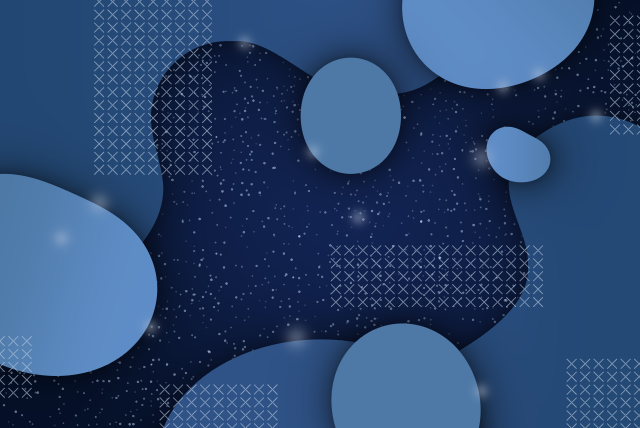
This background is drawn by a Shadertoy shader. Its source:

```glsl
vec2 hash2(vec2 p) {
    vec3 q = fract(vec3(p.xyx) * vec3(0.1031, 0.1030, 0.0973));
    q += dot(q, q.yzx + 33.33);
    return fract((q.xx + q.yz) * q.zy);
}

float gradientNoise(vec2 p) {
    vec2 i = floor(p), f = fract(p);
    vec2 u = f * f * f * (f * (f * 6.0 - 15.0) + 10.0);
    vec2 e = vec2(0.0, 1.0);
    float a = dot(hash2(i) - 0.5, f);
    float b = dot(hash2(i + e.yx) - 0.5, f - e.yx);
    float c = dot(hash2(i + e.xy) - 0.5, f - e.xy);
    float d = dot(hash2(i + e.yy) - 0.5, f - e.yy);
    return mix(mix(a, b, u.x), mix(c, d, u.x), u.y);
}

// Intersection of two half spaces with a circular corner
float roundMax(float a, float b, float r) {
    vec2 q = vec2(a, b) + r;
    return length(max(q, 0.0)) + min(max(q.x, q.y), 0.0) - r;
}

float ellipse(vec2 p, vec2 radii) {
    float k = length(p / radii);
    return k * (k - 1.0) / max(length(p / (radii * radii)), 1e-4);
}

// Circle bent by an oval and a triangular wave; each wave is (size, angle)
float blob(vec2 p, float radius, vec2 oval, vec2 egg) {
    float angle = atan(p.y, p.x);
    return length(p) - radius - oval.x * cos(2.0 * (angle - oval.y))
                              - egg.x * cos(3.0 * (angle - egg.y));
}

// Soft shadow, then the filled shape
vec3 layer(vec3 base, float d, vec3 fill, float shade) {
    base *= 1.0 - shade * exp(-max(d, 0.0) / 0.035);
    return mix(base, fill, clamp(0.5 - d * iResolution.y, 0.0, 1.0));
}

// Grid of thin diagonal crosses; first is the centre of the top left one
float crosses(vec2 p, vec2 first, vec2 count, vec2 pitch) {
    vec2 q = (p - first) * vec2(1.0, -1.0);
    vec2 d = abs(q - pitch * clamp(round(q / pitch), vec2(0.0), count - 1.0));
    float line = max(abs(d.x - d.y) * 0.707 - 0.001, max(d.x, d.y) - 0.0115);
    return clamp(0.5 - line * iResolution.y, 0.0, 1.0);
}

float stars(vec2 p) {
    float sum = 0.0;
    for (int i = 0; i < 3; i++) {
        vec2 g = p * (30.0 + 11.0 * float(i)) + 17.0 * float(i);
        vec2 id = floor(g), rnd = hash2(id);
        float cluster = 0.32 + 0.9 * gradientNoise(id * 0.15);
        float size = 0.0007 + 0.0012 * rnd.y * rnd.y;
        float d = length(g - id - 0.2 - 0.6 * hash2(id + 51.0)) / (30.0 + 11.0 * float(i));
        float dot_ = 1.0 - smoothstep(size, size + 1.0 / iResolution.y, d);
        sum += dot_ * step(rnd.x, cluster) * (0.2 + 0.45 * rnd.y);
    }
    return min(sum, 1.0);
}

void mainImage(out vec4 fragColor, in vec2 fragCoord) {
    vec2 p = fragCoord / iResolution.y;
    p.x += 0.75 - 0.5 * iResolution.x / iResolution.y;

    // Night sky
    float far = length((p - vec2(0.82, 0.52)) * vec2(0.85, 1.0));
    vec3 col = mix(vec3(0.07, 0.14, 0.325), vec3(0.02, 0.065, 0.16), smoothstep(0.0, 0.8, far));
    col = mix(col, vec3(0.6, 0.7, 0.83), stars(p));

    // Upper left wave
    float drop = max(0.561 - p.y, 0.0), rise = max(p.x - 0.918, 0.0);
    float side = 0.384 - 0.029 * smoothstep(0.555, 0.727, p.y) - 3.0 * drop * drop;
    float rim = 0.904 - 0.123 * smoothstep(0.557, 0.84, p.x) + 3.4 * rise * rise;
    vec3 wave = mix(vec3(0.135, 0.28, 0.45), vec3(0.18, 0.32, 0.53), smoothstep(0.0, 0.95, p.x));
    col = layer(col, -roundMax(side - p.x, p.y - rim, 0.18), wave, 0.3);

    // Right wave
    drop = max(0.371 - p.y, 0.0);
    side = 1.236 - 0.045 * smoothstep(0.385, 0.57, p.y) - 4.45 * drop * drop;
    rim = 0.73 - 2.56 * (p.x - 1.396) * (p.x - 1.396);
    wave = mix(vec3(0.16, 0.3, 0.49), vec3(0.14, 0.285, 0.46), smoothstep(1.1, 1.4, p.x));
    col = layer(col, roundMax(side - p.x, p.y - rim, 0.05), wave, 0.3);

    // Bottom wave
    col = layer(col, ellipse(p - vec2(0.752, -0.086), vec2(0.385, 0.293)), vec3(0.185, 0.325, 0.53), 0.3);

    // Floating blobs
    vec3 steel = vec3(0.305, 0.475, 0.655), sky = vec3(0.37, 0.55, 0.775);
    vec2 q = p - vec2(0.088, 0.355);
    col = layer(col, blob(q, 0.251, vec2(0.034, -0.42), vec2(0.006, 0.1)),
                mix(steel, sky, smoothstep(-0.15, 0.25, q.x - 0.3 * q.y)), 0.4);
    q = p - vec2(1.164, 1.0);
    col = layer(col, blob(q, 0.216, vec2(0.0107, 0.35), vec2(0.003, 4.05)),
                mix(sky, steel, smoothstep(-0.2, 0.45, q.x + q.y)), 0.4);
    col = layer(col, blob(p - vec2(0.822, 0.7295), 0.1265, vec2(0.0093, 1.57), vec2(0.0)), steel, 0.4);
    q = p - vec2(1.211, 0.637);
    col = layer(col, blob(q, 0.068, vec2(0.0092, -0.47), vec2(0.003, 0.0)),
                mix(sky, steel, smoothstep(-0.06, 0.13, q.x)), 0.4);
    col = layer(col, blob(p - vec2(0.951, 0.053), 0.1825, vec2(0.0098, 1.83), vec2(0.0)), steel, 0.4);

    // Cross patterns
    vec2 pitch = vec2(0.0315, 0.0302);
    float marks = crosses(p, vec2(0.234, 0.996), vec2(9.0, 14.0), pitch);
    marks = max(marks, crosses(p, vec2(0.787, 0.415), vec2(16.0, 5.0), pitch));
    marks = max(marks, crosses(p, vec2(0.387, 0.09), vec2(9.0, 5.0), pitch));
    marks = max(marks, crosses(p, vec2(1.338, 0.15), vec2(9.0, 7.0), pitch));
    marks = max(marks, crosses(p, vec2(0.002, 0.203), vec2(3.0, 5.0), pitch));
    marks = max(marks, crosses(p, vec2(1.439, 0.952), vec2(4.0, 9.0), vec2(0.0315, 0.0318)));
    col = mix(col, vec3(0.72, 0.79, 0.87), 0.65 * marks);

    // Soft lights: position and radius
    vec3 lights[12] = vec3[](
        vec3(0.574, 0.9, 0.018), vec3(0.734, 0.645, 0.018), vec3(0.84, 0.492, 0.018),
        vec3(0.234, 0.525, 0.024), vec3(0.146, 0.443, 0.02), vec3(0.354, 0.236, 0.018),
        vec3(0.695, 0.211, 0.026), vec3(1.127, 0.086, 0.018), vec3(1.129, 0.631, 0.026),
        vec3(1.178, 0.797, 0.018), vec3(1.262, 0.826, 0.018), vec3(1.395, 0.729, 0.018));
    for (int i = 0; i < 12; i++) {
        vec2 d = (p - lights[i].xy) / lights[i].z;
        col = mix(col, vec3(0.72, 0.77, 0.85), 0.36 * exp(-dot(d, d)));
    }
    fragColor = vec4(col, 1.0);
}
```
